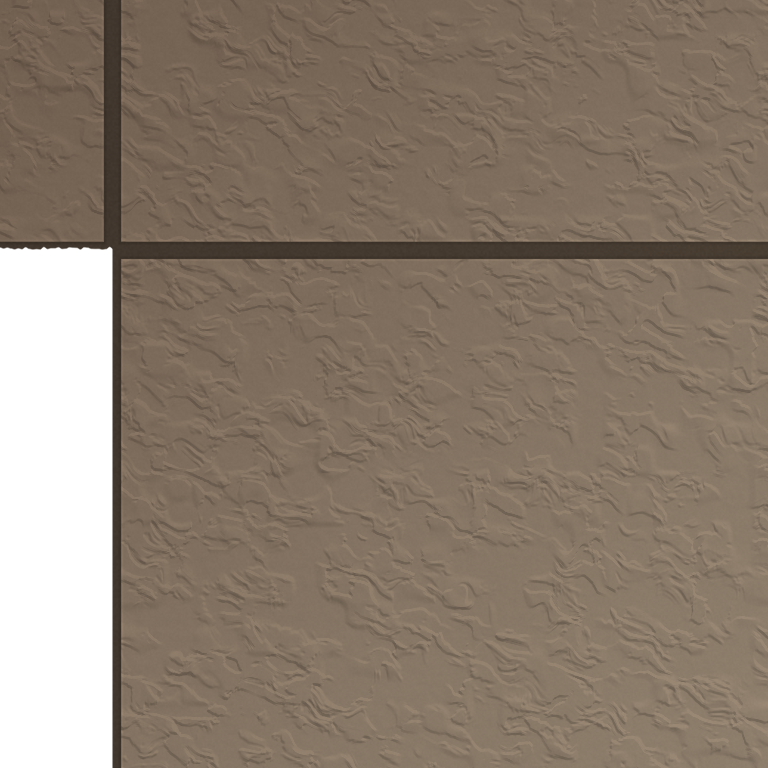
A Shadertoy shader for this texture:

```glsl
// Large brown plaster tiles with dark grout, and a white cut-out at the lower left.

float hash(vec2 p) {
    vec3 q = fract(p.xyx * vec3(0.1031, 0.1030, 0.0973));
    q += dot(q, q.yzx + 33.33);
    return fract((q.x + q.y) * q.z);
}

float noise(vec2 p) {
    vec2 i = floor(p), f = fract(p);
    f = f * f * (3.0 - 2.0 * f);
    return mix(mix(hash(i), hash(i + vec2(1, 0)), f.x),
               mix(hash(i + vec2(0, 1)), hash(i + vec2(1, 1)), f.x), f.y);
}

float fbm(vec2 p) {
    float sum = 0.0, amp = 0.5;
    for (int i = 0; i < 4; i++) {
        sum += amp * noise(p);
        p = mat2(1.6, 1.2, -1.2, 1.6) * p + 17.3;
        amp *= 0.5;
    }
    return sum;
}

// Plaster height: short torn ledges, slanting down to the right
float plaster(vec2 p) {
    vec2 q = vec2(p.x, p.y + 0.35 * p.x);
    q += 0.022 * (vec2(noise(p * 38.0), noise(p * 38.0 + 51.0)) - 0.5);
    float height = 0.0;
    for (int i = 0; i < 2; i++) {
        float layer = float(i);
        float n = fbm(q * vec2(24.0, 46.0) * (1.0 + 0.6 * layer) + 71.0 * layer);
        float patchy = smoothstep(0.35, 0.65, noise(p * 30.0 + 23.0 * layer));
        height += patchy * smoothstep(0.42, 0.52, n);
    }
    return height + 0.35 * fbm(p * 75.0);
}

// 1 inside the band |d| < halfWidth, with a smooth edge
float band(float d, float halfWidth, float soft) {
    return 1.0 - smoothstep(halfWidth - soft, halfWidth + soft, abs(d));
}

void mainImage(out vec4 fragColor, in vec2 fragCoord) {
    vec2 uv = fragCoord / iResolution.xy;
    float pixel = 1.0 / min(iResolution.x, iResolution.y);
    vec2 joint = uv - vec2(0.1465, 0.674);

    // Broad light, rising from the upper left to the lower right
    float light = clamp(0.5 * uv.x + 0.5 * (1.0 - uv.y), 0.0, 1.0);
    vec3 color = mix(vec3(0.445, 0.375, 0.315), vec3(0.55, 0.487, 0.417),
                     smoothstep(-0.1, 1.0, light));
    color += 0.012 * (fbm(uv * 6.0) - 0.47);

    // Embossed plaster and fine grain
    float relief = plaster(uv + vec2(0.0008, 0.0016)) - plaster(uv - vec2(0.0008, 0.0016));
    color *= 1.0 - clamp(0.16 * relief, -0.09, 0.2);
    color += 0.014 * (noise(uv * 520.0) - 0.5);

    // Pale tile rims, then grout with shaded borders
    float gap = min(abs(joint.x), abs(joint.y));
    color *= 1.0 + 0.07 * band(gap - 0.0128, 0.0012, 0.001);
    vec3 grout = mix(vec3(0.25, 0.21, 0.175), vec3(0.285, 0.24, 0.195), uv.x);
    grout *= 1.0 - 0.12 * smoothstep(0.006, 0.010, gap);
    grout += 0.02 * (noise(uv * 400.0) - 0.5);
    color = mix(color, grout, band(gap, 0.0112, max(0.0009, 0.7 * pixel)));

    // White cut-out, its upper edge frayed
    float fray = 0.0035 * (noise(vec2(uv.x * 210.0, 4.0)) - 0.3);
    float cut = smoothstep(-pixel, pixel, -joint.x)
              * smoothstep(-pixel, pixel, 0.002 + fray - joint.y);
    color = mix(color, vec3(1), cut);

    fragColor = vec4(color, 1.0);
}
```
